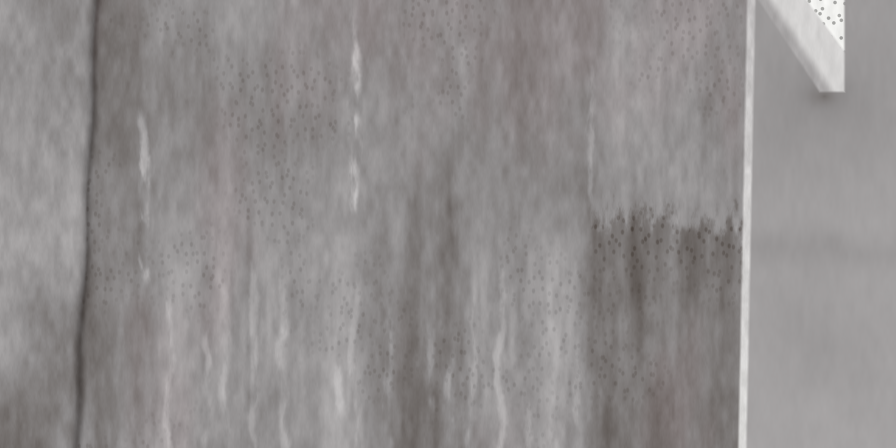
Reproduce this texture procedurally as a Shadertoy shader.

```glsl
// Weathered concrete wall with vertical streaks, a seam, a pale edge strip and a bright beam.
#define DARK vec3(0.43, 0.41, 0.40)
#define MID vec3(0.56, 0.55, 0.55)
#define PALE vec3(0.76, 0.75, 0.75)
#define WHITE vec3(0.93, 0.93, 0.92)
#define WALL_TONE 0.53
#define CLOUD_AMOUNT 0.17
#define STREAK_AMOUNT 0.16
#define GRAIN_AMOUNT 0.12
#define PIT_AMOUNT 0.09
#define DRIP_COUNT 14
#define SOFTNESS 0.004

float hash(vec2 p) {
    vec3 q = fract(p.xyx * 0.1031);
    q += dot(q, q.yzx + 33.33);
    return fract((q.x + q.y) * q.z);
}

float noise(vec2 p) {
    vec2 i = floor(p), f = fract(p);
    f = f * f * (3.0 - 2.0 * f);
    return mix(mix(hash(i), hash(i + vec2(1, 0)), f.x),
               mix(hash(i + vec2(0, 1)), hash(i + vec2(1, 1)), f.x), f.y);
}

// Layered noise centred on zero
float layers(vec2 p) {
    float sum = 0.0, amp = 0.5;
    for (int i = 0; i < 4; i++) {
        sum += amp * (noise(p) - 0.5);
        p = p * 2.03 + 17.3;
        amp *= 0.5;
    }
    return sum;
}

// Cellular noise: distance to the nearest scattered point
float cells(vec2 p) {
    vec2 i = floor(p);
    float d = 2.0;
    for (int y = -1; y <= 1; y++)
        for (int x = -1; x <= 1; x++) {
            vec2 c = i + vec2(x, y);
            d = min(d, length(c + vec2(hash(c), hash(c + 71.0)) - p));
        }
    return d;
}

float step01(float d) { return smoothstep(-SOFTNESS, SOFTNESS, d); }

float band(float x, float a, float b, float soft) {
    return smoothstep(a - soft, a + soft, x) * smoothstep(b + soft, b - soft, x);
}

// Pale mineral run: x, top, bottom, half width
float drip(vec2 p, vec4 d) {
    float x = p.x - d.x - 0.004 * sin(p.y * 23.0 + d.x * 40.0);
    x += 0.03 * layers(p * vec2(20, 16));
    float body = smoothstep(d.w, 0.2 * d.w, abs(x));
    float span = smoothstep(d.z - 0.01, d.z + 0.03, p.y) * smoothstep(d.y, d.y - 0.2, p.y);
    return body * span * smoothstep(-0.2, 0.15, layers(p * vec2(50, 14)));
}

vec3 shade(float t) {
    return t < 0.553 ? mix(DARK, MID, (t - 0.413) / 0.14) : mix(MID, PALE, (t - 0.553) / 0.2);
}

float mainWall(vec2 p, float cloud, float streak, float grain) {
    float low = smoothstep(0.58, 0.4, p.y + 0.3 * streak);
    float x = p.x + 0.06 * streak;
    float t = WALL_TONE + CLOUD_AMOUNT * cloud + GRAIN_AMOUNT * grain;
    t += STREAK_AMOUNT * streak * mix(0.7, 1.3, low);

    // Broad stains
    t -= 0.035 * band(x, 0.1, 0.31, 0.02);
    t += low * (0.045 * band(x, 0.34, 0.8, 0.04) - 0.035 * band(x, 0.83, 1.01, 0.02));
    t += low * 0.045 * band(x, 1.05, 1.3, 0.03);
    t += 0.025 * band(x, 1.32, 1.8, 0.02) * (1.0 - low);
    float patchEdge = p.y + 0.12 * cloud + 0.12 * grain;
    float damp = band(x, 1.31, 1.8, 0.015) * smoothstep(0.54, 0.48, patchEdge);
    t -= damp * mix(0.07, 0.1, smoothstep(0.1, 0.5, p.y));

    // Main runs, then scattered runs on the lower half
    vec4 runs[3] = vec4[3](vec4(0.79, 1.05, 0.52, 0.017),
                           vec4(0.32, 0.85, 0.36, 0.014),
                           vec4(1.32, 0.95, 0.53, 0.010));
    for (int i = 0; i < 3; i++) t += (i == 2 ? 0.08 : 0.17) * drip(p, runs[i]);
    for (int i = 0; i < DRIP_COUNT; i++) {
        float k = float(i), r = hash(vec2(k, 5.0));
        float c = mix(0.36, 1.31, (k + r) / float(DRIP_COUNT));
        t += 0.08 * drip(p, vec4(c, 0.3 + 0.25 * hash(vec2(k, 9.0)), -0.1 + 0.2 * r, 0.013));
    }

    // Pits gather in clusters and at the top of the damp patch
    float pit = smoothstep(0.3, 0.08, cells(p * vec2(55, 36)));
    float cluster = smoothstep(0.0, 0.2, layers(p * 5.0 + 40.0)) * 0.6;
    return t - PIT_AMOUNT * pit * max(cluster, damp * smoothstep(0.3, 0.5, p.y));
}

void mainImage(out vec4 fragColor, in vec2 fragCoord) {
    vec2 p = fragCoord / iResolution.y;
    p.x *= 2.0 * iResolution.y / iResolution.x;
    float cloud = layers(p * vec2(5, 4));
    float streak = layers(p * vec2(26, 2.5) + 9.0);
    float grain = layers(p * vec2(70, 26) + 3.0);
    vec3 col = shade(mainWall(p, cloud, streak, grain));
    col += vec3(0.012, -0.002, 0.0) * smoothstep(-0.05, 0.2, layers(p * vec2(6, 2) + 60.0));

    // Left panel and its dark seam
    float seam = p.x - 0.17 - 0.046 * p.y - 0.003 * sin(p.y * 19.0);
    float left = mix(0.48, 0.565, smoothstep(0.1, 0.5, p.y + 0.4 * cloud));
    left += 0.2 * cloud + 0.14 * grain + 0.04 * exp(-pow((seam + 0.03) / 0.02, 2.0));
    col = mix(col, shade(left), step01(-seam));
    col -= 0.13 * exp(-pow(seam / 0.01, 2.0)) + 0.025 * exp(-abs(seam) / 0.03);

    // Smooth right panel and pale strip
    float edge = p.x - 1.657 - 0.02 * p.y;
    float right = 0.625 - 0.03 * p.y + 0.08 * cloud + 0.03 * grain;
    right -= 0.03 * exp(-pow((p.y - 0.46 + 0.1 * cloud) / 0.04, 2.0));
    right -= 0.14 * exp(-length((p - vec2(1.84, 0.785)) / vec2(0.03, 0.02)));
    col = mix(col, shade(right), step01(edge));
    vec3 strip = mix(WHITE, PALE, 0.4 + 0.6 * p.y) + 0.2 * grain;
    col = mix(col, strip, step01(0.009 - abs(edge)));

    // Slanted beam and the bright gap above it
    float under = (p.y - 1.0 + 1.5 * (p.x - 1.693)) / 1.8;
    float gap = (p.y - 1.0 + 1.35 * (p.x - 1.8)) / 1.68;
    float beam = min(min(under, 1.885 - p.x), p.y - 0.795);
    vec3 face = mix(PALE - 0.1, mix(PALE, WHITE, 0.4), smoothstep(0.01, 0.035, under));
    face = mix(face, WHITE + 0.02, step01(gap));
    face -= 0.3 * step01(gap) * smoothstep(0.25, 0.1, cells(p * 45.0));
    col = mix(col, face + 0.1 * grain, step01(beam));

    fragColor = vec4(clamp(col, 0.0, 1.0), 1.0);
}
```
